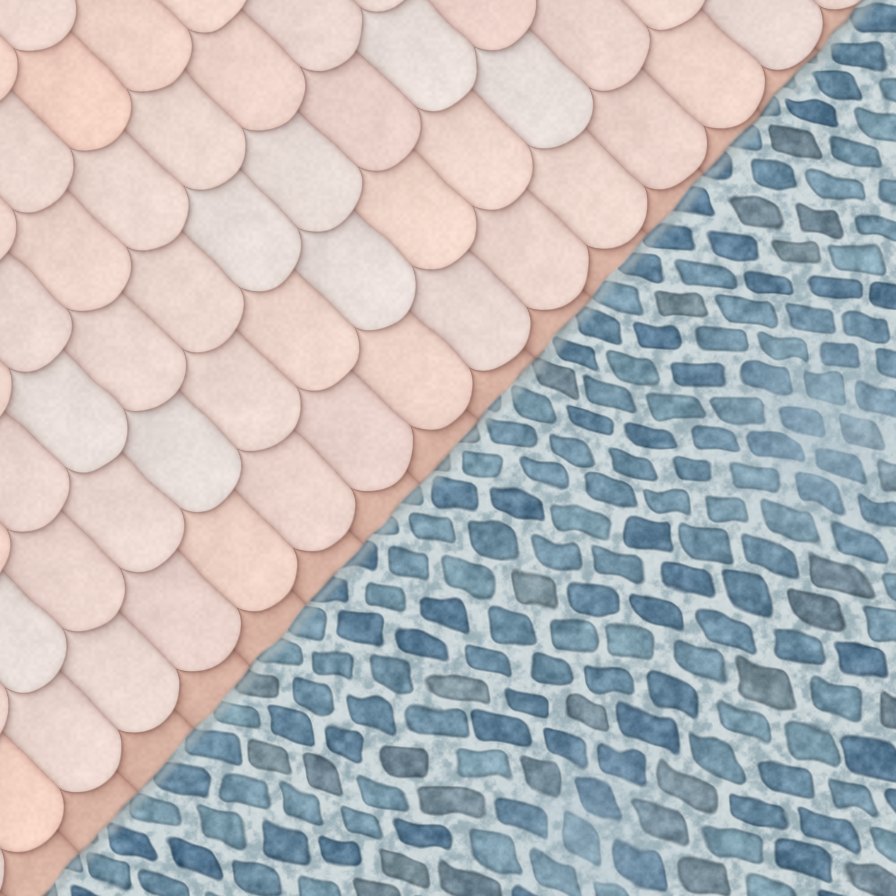
A three.js fragment shader for this texture:

```glsl
// Pale pink rounded roof scales meeting blue-grey cobbles along a diagonal seam.
varying vec2 vUv;

float hash(vec2 p) {
  vec3 q = fract(p.xyx * vec3(0.1031, 0.1030, 0.0973));
  q += dot(q, q.yzx + 33.33);
  return fract((q.x + q.y) * q.z);
}

float noise(vec2 p) {
  vec2 i = floor(p), f = fract(p);
  f = f * f * (3.0 - 2.0 * f);
  return mix(mix(hash(i), hash(i + vec2(1, 0)), f.x),
             mix(hash(i + vec2(0, 1)), hash(i + vec2(1, 1)), f.x), f.y);
}

float fbm(vec2 p) {
  float sum = 0.0, amp = 0.5;
  for (int i = 0; i < 4; i++) {
    sum += amp * noise(p);
    p = p * 2.03 + 17.1;
    amp *= 0.5;
  }
  return sum / 0.9375;
}

float glow(vec2 p, vec2 centre, float radius) {
  vec2 d = (p - centre) / radius;
  return exp(-dot(d, d));
}

// One scale of a row: rgb is its colour, a the distance left to its rounded tip.
vec4 scale(float row, float along, float down, vec2 p) {
  float u = along + 0.609 * row;
  float column = floor(u + 0.5), x = u - column;
  float y = down - row * 0.1224;
  float tip = 0.069 - 0.045 * (1.0 - sqrt(1.0 - 3.6 * x * x)) - y;
  vec2 id = vec2(row, column) + 40.0;
  vec2 centre = vec2(0.4036, 0.8737) + row * vec2(0.1276, -0.0443)
              + column * vec2(-0.0651, -0.0672);

  // Warm clay, with some bleached scales
  vec3 colour = mix(vec3(0.96, 0.82, 0.76), vec3(0.91, 0.81, 0.78), hash(id));
  float bleached = step(-0.5, row) * step(row, 1.5) * step(1.5, mod(column, 3.0));
  bleached = max(0.8 * bleached, glow(centre, vec2(0.31, 0.76), 0.09));
  bleached = max(bleached, 0.5 * hash(id + 9.0));
  colour = mix(colour, vec3(0.90, 0.88, 0.87), bleached);
  colour = mix(colour, vec3(0.87, 0.72, 0.66), step(2.5, row));

  // Soft doming, side joints and a thin worn rim
  colour += 0.035 * smoothstep(-0.06, 0.05, y) - 0.02;
  float joint = (0.5 - abs(x)) * 0.0936;
  colour *= 1.0 - vec3(0.17, 0.23, 0.24) * exp(-joint / 0.0035);
  colour *= 1.0 - vec3(0.08, 0.11, 0.12) * exp(-max(tip, 0.0) / 0.003);
  colour += 0.06 * (fbm(p * 45.0 + id * 3.0) - 0.5);
  return vec4(colour, tip);
}

vec3 roof(vec2 p) {
  vec2 q = p - vec2(0.4036, 0.8737) + 0.004 * (vec2(noise(p * 30.0), noise(p * 30.0 + 50.0)) - 0.5);
  float along = dot(q, vec2(-0.696, -0.718)) / 0.0936;
  float down = dot(q, vec2(0.718, -0.696));
  float row = floor(down / 0.1224);
  vec4 upper = scale(row, along, down, p);
  vec4 lower = scale(row + 1.0, along, down, p);
  // The upper row casts a narrow shadow on the next one
  float shadow = exp(-max(-upper.a, 0.0) / 0.0045);
  lower.rgb *= 1.0 - vec3(0.30, 0.38, 0.39) * shadow;
  return mix(lower.rgb, upper.rgb, smoothstep(-0.0015, 0.0015, upper.a));
}

vec3 cobbles(vec2 p) {
  vec2 q = p - vec2(0.603, 0.462);
  q *= 1.0 - 0.25 * dot(q, vec2(0.5, -0.7));
  q += 0.028 * (vec2(noise(p * 7.0), noise(p * 7.0 + 31.0)) - 0.5);
  q += 0.008 * (vec2(noise(p * 45.0), noise(p * 45.0 + 70.0)) - 0.5);

  // Slanted courses, each shifted by half a stone
  vec2 cell = vec2(dot(q, vec2(15.32, 2.866)), dot(q, vec2(-4.78, -24.87))) + 0.5;
  float row = floor(cell.y);
  cell.x += 0.5 * row;
  vec2 id = floor(cell) + 60.0;
  float pick = hash(id), tint = hash(id + 21.0);
  vec2 offset = 0.1 * (vec2(hash(id + 5.0), hash(id + 13.0)) - 0.5);
  vec2 local = (fract(cell) - 0.5 - offset) * vec2(0.067, 0.042);
  vec2 size = vec2(0.026, 0.0155) * (0.86 + 0.24 * vec2(hash(id + 3.0), hash(id + 7.0)));
  vec2 box = abs(local) - size + 0.008;
  float edge = length(max(box, 0.0)) + min(max(box.x, box.y), 0.0) - 0.008;

  float grain = fbm(p * 90.0), blotch = fbm(p * 24.0 + 8.0);
  vec3 grout = mix(vec3(0.61, 0.69, 0.72), vec3(0.81, 0.85, 0.86), smoothstep(0.2, 0.65, grain));
  vec3 stone = mix(vec3(0.32, 0.45, 0.56), vec3(0.52, 0.64, 0.69), 0.75 * pick + 0.25 * blotch);
  stone = mix(stone, vec3(0.50, 0.55, 0.57), 0.6 * step(0.82, tint));
  stone += 0.30 * (grain - 0.5) + 0.12 * (blotch - 0.5);
  stone *= 1.0 - 0.2 * smoothstep(-0.006, 0.0, edge);

  // Worn areas where stones and grout blend together
  float worn = max(0.8 * glow(p, vec2(0.92, 0.52), 0.10), 0.6 * glow(p, vec2(0.66, 0.07), 0.09));
  stone = mix(stone, vec3(0.59, 0.69, 0.75) + 0.2 * (grain - 0.5), worn);
  grout = mix(grout, vec3(0.66, 0.74, 0.78), 0.6 * worn);
  return mix(stone, grout, smoothstep(-0.0018, 0.0022, edge));
}

void main() {
  vec2 p = vUv;
  // Positive on the cobbled side of the seam
  float seam = (1.088 * (p.x - 0.046) - p.y) / 1.478;
  seam += 0.006 * (noise(p * 38.0) - 0.5);
  vec3 colour = mix(roof(p), cobbles(p), smoothstep(-0.002, 0.002, seam));
  // Dusty mortar and a fine dark crack along the seam
  float dust = exp(-pow((seam - 0.006) / 0.007, 2.0));
  colour = mix(colour, vec3(0.68, 0.71, 0.71), 0.6 * dust);
  colour *= 1.0 - 0.24 * exp(-pow(seam / 0.003, 2.0)) * noise(p * 60.0 + 4.0);
  colour += 0.035 * (noise(p * 250.0) - 0.5);
  gl_FragColor = vec4(clamp(colour, 0.0, 1.0), 1.0);
}
```
